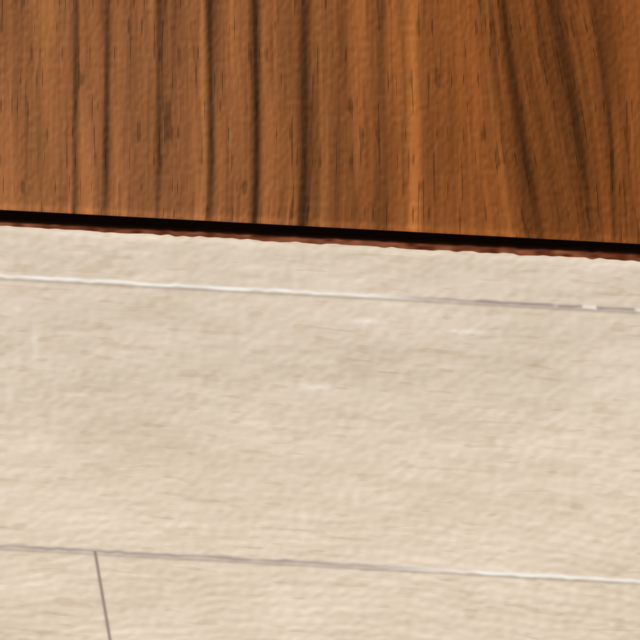
Give the GLSL for this texture, as a WebGL 1 fragment shader.

```glsl
precision highp float;
uniform vec2 u_resolution;

float hash(vec2 p) {
  vec3 q = fract(vec3(p.xyx) * 0.1031);
  q += dot(q, q.yzx + 33.33);
  return fract((q.x + q.y) * q.z);
}

float noise(vec2 p) {
  vec2 cell = floor(p);
  vec2 f = fract(p);
  f = f * f * (3.0 - 2.0 * f);
  float low = mix(hash(cell), hash(cell + vec2(1.0, 0.0)), f.x);
  float high = mix(hash(cell + vec2(0.0, 1.0)), hash(cell + 1.0), f.x);
  return mix(low, high, f.y);
}

float fbm(vec2 p) {
  float sum = 0.0;
  float weight = 0.5;
  for (int i = 0; i < 4; i++) {
    sum += weight * (noise(p) - 0.5);
    p = p * 2.03 + vec2(17.3, 9.1);
    weight *= 0.55;
  }
  return sum;
}

// Signed relief obtained from neighbouring noise samples.
float relief(vec2 p, vec2 scale) {
  return noise(p * scale) - noise(p * scale + vec2(0.45, -0.5));
}

float band(float x, float center, float width) {
  float d = (x - center) / width;
  return exp(-d * d);
}

float slopedEdge(float x, float start, float slope) {
  return start + slope * x;
}

vec3 walnut(vec2 p) {
  // Grain leans progressively on the right side.
  float lean = 0.17 * smoothstep(0.68, 0.84, p.x) * (1.0 - smoothstep(0.87, 1.0, p.x));
  float x = p.x + lean * (p.y - 0.8) + 0.012 * (noise(vec2(p.x * 5.0, p.y * 4.0)) - 0.5);
  x += 0.02 * (p.y - 0.8) * (smoothstep(0.7, 0.9, p.x) - band(p.x, 0.47, 0.08));

  float broad = fbm(vec2(x * 18.0, p.y * 1.2));
  float medium = fbm(vec2(x * 65.0 + 8.0, p.y * 3.0));
  float fine = noise(vec2(x * 210.0, p.y * 9.0)) - 0.5;
  vec3 color = mix(vec3(0.53, 0.335, 0.20), vec3(0.50, 0.285, 0.135), smoothstep(0.2, 0.85, p.x));
  color *= 1.0 + 0.42 * broad + 0.48 * medium + 0.13 * fine;

  float dark = 0.28 * band(x, 0.117, 0.005) + 0.32 * band(x, 0.163, 0.005);
  dark += 0.22 * band(x, 0.245, 0.006) + 0.40 * band(x, 0.327, 0.007);
  dark += 0.44 * band(x, 0.398, 0.006) + 0.45 * band(x, 0.474, 0.009);
  dark += 0.35 * band(x, 0.815, 0.010) + 0.30 * band(x, 0.905, 0.008);
  dark += 0.24 * band(x, 0.955, 0.006);
  float light = band(x, 0.065, 0.018) + band(x, 0.315, 0.005);
  light += 0.8 * band(x, 0.505, 0.014) + 1.3 * band(x, 0.647, 0.012) + band(x, 0.777, 0.008);
  color *= 1.0 - dark * (0.65 + 0.7 * noise(vec2(x * 12.0, p.y * 8.0)));
  color += light * vec3(0.085, 0.060, 0.030);

  // Short pores and a faint pressed surface.
  float pore = smoothstep(0.76, 0.96, noise(vec2(x * 240.0, p.y * 24.0)));
  color *= 1.0 - 0.20 * pore;
  color += 0.045 * relief(p, vec2(180.0, 120.0));
  return color;
}

vec3 paleOak(vec2 p) {
  float along = p.y + 0.055 * p.x;
  vec2 warp = vec2(p.x, along + 0.018 * fbm(p * vec2(7.0, 9.0)));
  float cloud = fbm(warp * vec2(5.0, 11.0));
  float streak = fbm(warp * vec2(18.0, 75.0));
  float speck = relief(p, vec2(85.0, 135.0));
  float shade = 0.075 * cloud + 0.075 * streak + 0.045 * speck;
  vec3 color = mix(vec3(0.875, 0.805, 0.715), vec3(0.85, 0.785, 0.70), smoothstep(0.2, 0.5, p.y));

  // Curved cathedral grain strengthens near the bottom.
  float curve = along + 0.18 * (p.x - 0.55) * (p.x - 0.55) + 0.025 * fbm(p * 8.0);
  float rings = sin(curve * 420.0 + 7.0 * fbm(p * vec2(14.0, 18.0)));
  shade += 0.014 * rings * (1.0 - smoothstep(0.10, 0.34, p.y));
  float scratches = smoothstep(0.72, 0.92, noise(warp * vec2(30.0, 130.0)));
  color -= 0.035 * scratches * vec3(0.8, 1.0, 1.15);
  return color + shade * vec3(0.95, 1.0, 1.08);
}

float dash(vec2 p, vec2 center, vec2 size) {
  vec2 d = (p - center) / size;
  d.y += 0.12 * d.x + 0.8 * (noise(p * 100.0) - 0.5);
  return exp(-dot(d, d)) * (0.55 + 0.45 * noise(p * 120.0));
}

vec3 addJoint(vec3 color, float d, float x, float whiteness) {
  float wobble = 0.0022 * (noise(vec2(x * 65.0, whiteness)) - 0.5);
  float broken = 0.55 + 0.45 * noise(vec2(x * 45.0, 4.0));
  vec3 joint = mix(vec3(0.64, 0.58, 0.55), vec3(0.96, 0.94, 0.91), whiteness);
  color *= 1.0 - 0.12 * band(d, -0.005, 0.003);
  return mix(color, joint, broken * band(d, wobble, 0.0032));
}

void main() {
  vec2 p = gl_FragCoord.xy / u_resolution;
  float soft = max(0.0016, 0.8 / u_resolution.y);
  vec3 color = paleOak(p);

  // Long plank joints change from pale filler to grey recesses.
  float upper = p.y - slopedEdge(p.x, 0.569, -0.053);
  float upperWhite = 1.0 - smoothstep(0.56, 0.72, p.x);
  upperWhite = max(upperWhite, 0.85 * smoothstep(0.65, 0.85, noise(vec2(p.x * 38.0, 2.0))));
  color = addJoint(color, upper, p.x, upperWhite);
  float lower = p.y - slopedEdge(p.x, 0.147, -0.0545);
  color = addJoint(color, lower, p.x, 0.12 + 0.88 * smoothstep(0.52, 0.76, p.x));
  float cross = p.x - slopedEdge(0.141 - p.y, 0.148, 0.17);
  float crossMask = band(cross, 0.0, 0.0028) * (1.0 - smoothstep(-soft, soft, lower));
  color = mix(color, vec3(0.58, 0.51, 0.47), 0.85 * crossMask);

  // Worn pale flecks.
  float flecks = dash(p, vec2(0.575, 0.498), vec2(0.026, 0.004));
  flecks += dash(p, vec2(0.725, 0.482), vec2(0.027, 0.004));
  flecks += dash(p, vec2(0.495, 0.395), vec2(0.021, 0.005));
  flecks += 0.6 * dash(p, vec2(0.055, 0.465), vec2(0.006, 0.025));
  color = mix(color, vec3(0.95, 0.92, 0.88), min(flecks, 1.0) * 0.85);

  // Recess, reddish lip and the wood panel above it.
  float roughness = 0.003 * (noise(vec2(p.x * 80.0, 7.0)) - 0.5);
  float lipEdge = slopedEdge(p.x, 0.647, -0.055) + roughness;
  float gapEdge = slopedEdge(p.x, 0.652, -0.0505) + 0.5 * roughness;
  float panelEdge = slopedEdge(p.x, 0.672, -0.0535);
  color += 0.045 * band(p.y, lipEdge - 0.006, 0.005);
  vec3 lip = mix(vec3(0.30, 0.13, 0.07), vec3(0.57, 0.34, 0.23), noise(p * vec2(70.0, 160.0)));
  color = mix(color, lip, smoothstep(-soft, soft, p.y - lipEdge));
  vec3 gap = mix(vec3(0.04, 0.018, 0.008), vec3(0.14, 0.06, 0.03), band(p.y, gapEdge, 0.004));
  color = mix(color, gap, smoothstep(-soft, 2.0 * soft, p.y - gapEdge));
  vec3 panel = walnut(p) * (1.0 + 0.12 * band(p.y, panelEdge + 0.006, 0.006));
  color = mix(color, panel, smoothstep(-soft, soft, p.y - panelEdge));
  gl_FragColor = vec4(clamp(color, 0.0, 1.0), 1.0);
}
```
